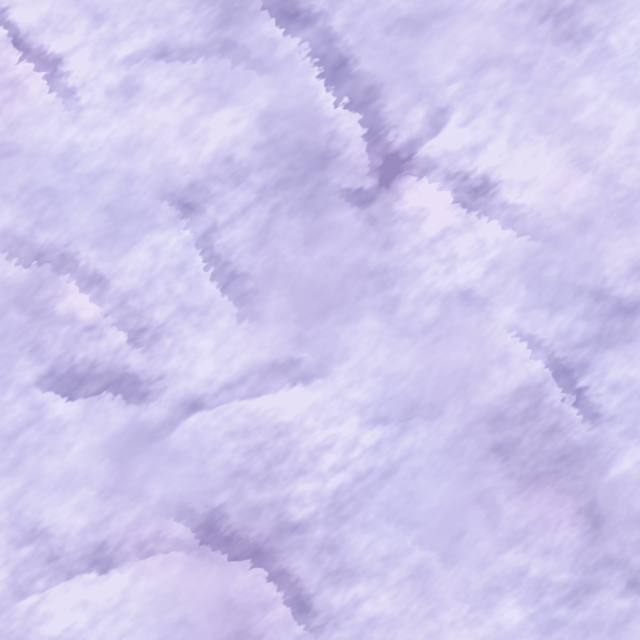
A three.js fragment shader for this texture:

```glsl
// Lavender watercolour paper with feathered, shaded creases and pale ridges.
varying vec2 vUv;

#define DEEP vec3(0.59, 0.55, 0.76)
#define MID vec3(0.80, 0.77, 0.93)
#define PALE vec3(0.90, 0.88, 0.97)
#define HUB vec2(0.62, 0.73)
#define FOLD_ANGLE -0.92
#define GRAIN_ANGLE 0.65
#define SHADE 0.15
#define RIDGE 0.055
#define FEATHER 0.014
#define MOTTLE 0.17
#define GRAIN 0.036
#define GRID 4.0

vec2 hash2(vec2 p) {
  p = vec2(dot(p, vec2(127.1, 311.7)), dot(p, vec2(269.5, 183.3)));
  return fract(sin(p) * 43758.55);
}

vec2 heading(float a) { return vec2(cos(a), sin(a)); }

// Coordinates along and across a direction.
vec2 align(vec2 p, float a) {
  vec2 d = heading(a);
  return vec2(dot(p, d), dot(p, vec2(-d.y, d.x)));
}

// Gradient noise, roughly -0.7 to 0.7.
float corner(vec2 cell, vec2 offset) {
  return dot(heading(6.2832 * hash2(cell).x), offset);
}

float noise(vec2 p) {
  vec2 i = floor(p), f = fract(p), e = vec2(0.0, 1.0);
  vec2 s = f * f * f * (f * (f * 6.0 - 15.0) + 10.0);
  return mix(mix(corner(i, f), corner(i + e.yx, f - e.yx), s.x),
             mix(corner(i + e, f - e), corner(i + e.yy, f - e.yy), s.x), s.y);
}

float fbm(vec2 p) {
  float sum = 0.0, amp = 0.6;
  for (int i = 0; i < 4; i++) {
    sum += amp * noise(p);
    p = align(p, 0.6) * 2.03 + 7.3;
    amp *= 0.52;
  }
  return sum;
}

// One crease: a dark band above a sharp lower edge, a pale ridge below it.
float crease(vec2 p, vec2 centre, float angle, float reach, float width) {
  vec2 q = align(p - centre, angle);
  float u = q.x / reach;
  q.y += 0.12 * reach * u * u;
  float taper = 1.0 - smoothstep(0.45, 1.0, abs(u));
  float w = width * (0.45 + 0.55 * taper);
  float edge = smoothstep(-0.004, 0.005, q.y);
  float body = edge * (1.0 - smoothstep(0.55 * w, 1.25 * w, q.y));
  float rim = (1.0 - edge) * (1.0 - smoothstep(0.0, 1.2 * w, -q.y));
  return taper * (RIDGE * rim - SHADE * body);
}

// Creases scattered on a jittered grid, strongest at the left.
float scatteredCreases(vec2 p) {
  float sum = 0.0;
  for (float y = 0.0; y < GRID; y++) {
    for (float x = 0.0; x < GRID; x++) {
      vec2 cell = vec2(x, y);
      vec2 place = hash2(cell + 3.7), form = hash2(cell + 41.2);
      vec2 centre = (cell + 0.15 + 0.7 * place) / GRID;
      float angle = mix(-0.85, 0.15, step(0.4, form.x)) + 0.5 * (form.y - 0.5);
      float strength = 1.0 - 0.85 * smoothstep(0.45, 0.8, centre.x + 0.4 * centre.y);
      strength *= 0.6 + 0.4 * place.y;
      sum += strength * crease(p, centre, angle, 0.12 + 0.08 * form.y, 0.035 + 0.025 * place.x);
    }
  }
  return sum;
}

// A long broken fold, with short arms meeting at a dark knot.
float mainFold(vec2 p) {
  float sum = 0.0;
  for (float k = 0.0; k < 2.0; k++) {
    vec2 centre = HUB + heading(FOLD_ANGLE) * mix(-0.2, 0.41, k);
    sum += mix(1.0, 0.7, k) * crease(p, centre, FOLD_ANGLE, mix(0.22, 0.13, k), mix(0.055, 0.032, k));
  }
  for (float k = 0.0; k < 3.0; k++) {
    float angle = 1.2 * pow(k, 1.7) - 0.42, reach = 0.17 / (1.0 + 0.8 * k);
    sum += 0.75 * crease(p, HUB + heading(angle) * reach * 0.7, angle, reach, 0.04 / (1.0 + 0.2 * k));
  }
  vec2 q = align(p - HUB, FOLD_ANGLE);
  float knot = exp(-dot(q * q, vec2(700.0, 2600.0)));
  float spine = exp(-500.0 * q.y * q.y) * (1.0 - smoothstep(0.3, 0.6, abs(q.x)));
  return sum + 0.6 * RIDGE * spine - 0.8 * SHADE * knot;
}

void main() {
  // Brush grain drags every edge into small feathers.
  vec2 g = align(vUv, GRAIN_ANGLE);
  vec2 fine = g * vec2(42.0, 85.0);
  float drag = noise(fine * 1.25) + 0.7 * noise(g * vec2(30.0, 55.0) + 9.0) + 0.5 * noise(fine * 2.1 + 3.0);
  vec2 ripple = vec2(noise(vUv * 13.0), noise(vUv * 13.0 + 40.0));
  vec2 p = vUv + FEATHER * drag * heading(GRAIN_ANGLE) + 0.025 * ripple;

  // Broad washes, with darker pools of pigment.
  float tone = 0.825 + MOTTLE * fbm(p * 3.2 + 2.0);
  tone -= 0.075 * smoothstep(0.04, 0.34, fbm(p * vec2(4.0, 5.0) + 17.0));
  tone += 0.09 * fbm(align(p, GRAIN_ANGLE) * vec2(9.0, 15.0) + 50.0);

  // Paper relief and fine grain, rougher in some places.
  vec2 bump = g * vec2(14.0, 21.0);
  float rough = 1.0 + 1.4 * noise(vUv * 5.0 + 60.0);
  tone += rough * 0.07 * (fbm(bump) - fbm(bump + vec2(0.12, 0.3)));
  tone += rough * GRAIN * (noise(fine * 0.55 + 31.0) + 0.8 * noise(fine * 1.3 + 5.0));

  // Creases carry uneven pigment.
  float pigment = 0.95 + 0.8 * noise(p * 16.0) + 0.5 * noise(fine * 0.8);
  tone += pigment * (scatteredCreases(p) + mainFold(p));

  // Tone to pigment colour, with a slight warm and cool drift.
  vec3 colour = mix(DEEP, MID, clamp((tone - DEEP.r) / (MID.r - DEEP.r), 0.0, 1.0));
  colour = mix(colour, PALE, clamp((tone - MID.r) / (PALE.r - MID.r), 0.0, 1.0));
  colour += vec3(0.025, -0.006, -0.01) * noise(vUv * 4.0 + 23.0);
  gl_FragColor = vec4(colour, 1.0);
}
```
